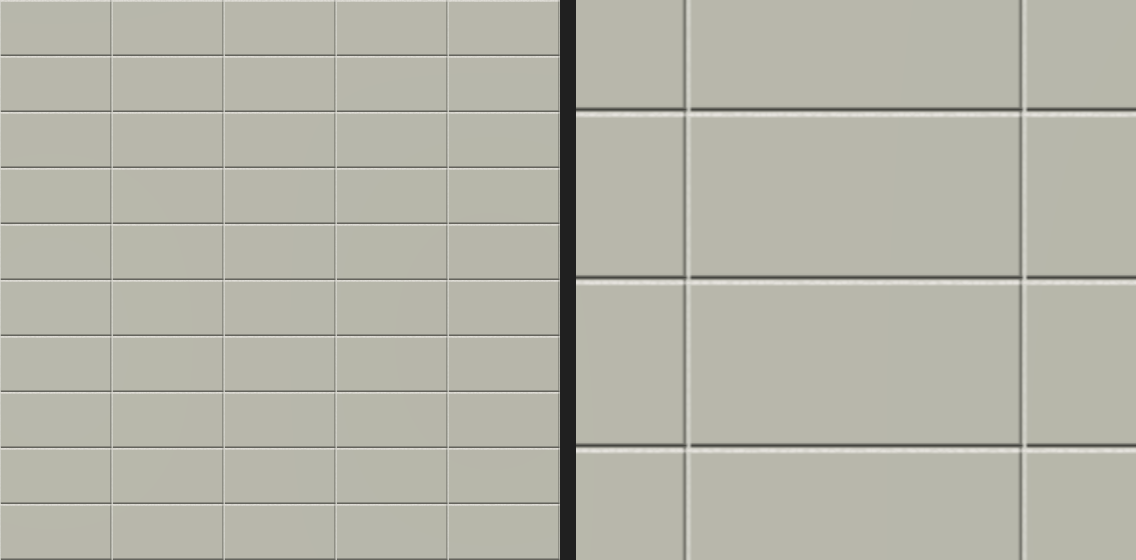
Left: the whole. Right: its middle third, enlarged.
A three.js fragment shader for this pattern:

```glsl
// Flat grey-green wall tiles in a straight stack, 5 across and 10 down.
// Each joint is a shaded bevel: a dark lower or right edge beside a pale
// upper or left edge, built from soft bands around the nearest grid line.
varying vec2 vUv;

const vec2 TILES = vec2(5.0, 10.0);
const float SOFTNESS = 0.0017;
const vec3 GLAZE = vec3(0.720, 0.718, 0.670);
const vec3 SHOULDER = vec3(0.64, 0.64, 0.60);
const vec3 SIDE_SHADOW = vec3(0.44, 0.44, 0.41);
const vec3 LOWER_SHADOW = vec3(0.27, 0.27, 0.25);
const vec3 SIDE_LIGHT = vec3(0.83, 0.83, 0.80);
const vec3 UPPER_LIGHT = vec3(0.90, 0.89, 0.87);

vec2 hash2(vec2 p) {
  vec2 q = vec2(dot(p, vec2(127.1, 311.7)), dot(p, vec2(269.5, 183.3)));
  return fract(sin(q) * 43758.5);
}

// Distance to the nearest scattered point.
float cellular(vec2 p) {
  vec2 cell = floor(p);
  float nearest = 2.0;
  for (int y = -1; y <= 1; y++) {
    for (int x = -1; x <= 1; x++) {
      vec2 neighbour = cell + vec2(float(x), float(y));
      nearest = min(nearest, distance(p, neighbour + hash2(neighbour)));
    }
  }
  return nearest;
}

// Signed offset from the nearest grid line, in canvas units.
vec2 gridOffset(vec2 uv, vec2 count) {
  return (fract(uv * count + 0.5) - 0.5) / count;
}

// Coverage of the interval from lo to hi, with softened ends.
float band(float d, float lo, float hi, float soft) {
  float enter = clamp((d - lo) / soft + 0.5, 0.0, 1.0);
  float leave = clamp((d - hi) / soft + 0.5, 0.0, 1.0);
  return enter - leave;
}

// Very faint, broad change of tone over the wall.
float toneDrift(vec2 uv) {
  return 0.003 * sin(uv.x * 4.0 + 1.2) * sin(uv.y * 3.0 + 0.4);
}

vec3 tileWall(vec2 uv) {
  vec2 d = gridOffset(uv, TILES);
  float grain = smoothstep(0.1, 0.8, cellular(uv * 240.0));
  vec3 color = GLAZE + toneDrift(uv);

  // Soft shoulders where the face turns into the joint
  color = mix(color, SHOULDER, 0.5 * band(d.y, 0.0020, 0.0034, SOFTNESS));
  color = mix(color, SHOULDER, 0.6 * band(d.x, -0.0036, -0.0024, SOFTNESS));

  // Horizontal joints: shadow above the line, light below it
  color = mix(color, LOWER_SHADOW, band(d.y, 0.0005, 0.0024, SOFTNESS));
  float upper = band(d.y, -0.0029, -0.0003, SOFTNESS);
  color = mix(color, UPPER_LIGHT, upper * (1.0 - 0.25 * grain));

  // Vertical joints: shadow left of the line, light right of it
  float side = band(d.x, -0.0027, -0.0010, SOFTNESS);
  color = mix(color, min(color, SIDE_SHADOW), side * (1.0 - 0.5 * upper));
  float light = band(d.x, -0.0008, 0.0016, SOFTNESS);
  return mix(color, max(color, SIDE_LIGHT), light * (0.95 - 0.15 * grain));
}

void main() {
  gl_FragColor = vec4(tileWall(vUv), 1.0);
}
```
